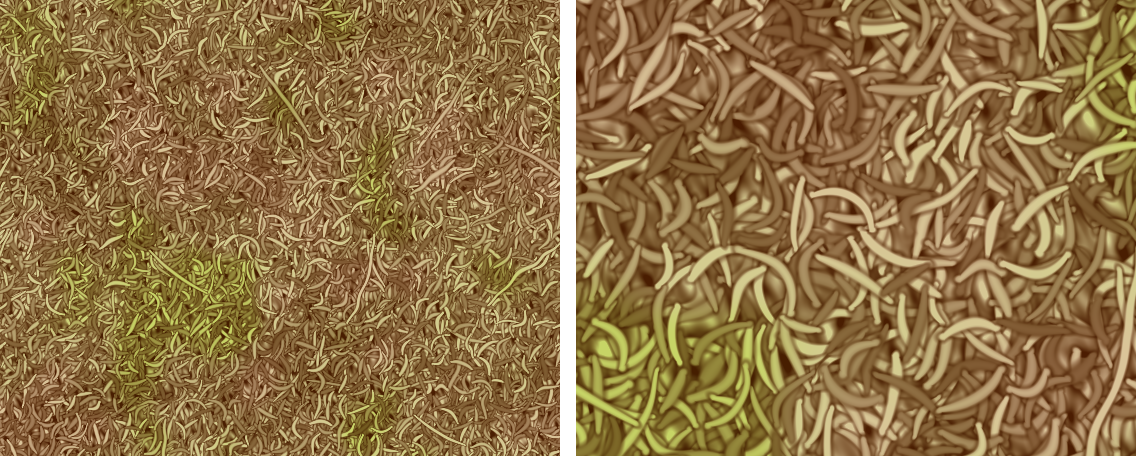
Left: the whole. Right: its middle third, enlarged.
Give the GLSL for this texture, as a WebGL 2 fragment shader.

```glsl
#version 300 es
precision highp float;
precision highp int;
// Dry grass thatch: layers of short curled strands, a few long straws, olive and russet patches.

#define LAYERS 9
#define STRAND_CELL 0.045
#define STRAND_HALF_LENGTH 0.021
#define STRAND_HALF_WIDTH 0.0037
#define STRAND_BEND 0.55
#define SHADOW 0.50
#define MEAN_ANGLE 1.15
#define CONTRAST 1.28
#define PATCH_SCALE 3.4
#define OLIVE_AMOUNT 0.85

uniform vec2 u_resolution;
out vec4 fragColor;

struct Layer {
    float cell, halfLength, halfWidth, bend, chance;
    vec2 light;   // darkest and lightest strand tone
};

// Dark soil to bleached straw
const vec3 RAMP[6] = vec3[6](
    vec3(0.34, 0.18, 0.05), vec3(0.43, 0.29, 0.13), vec3(0.51, 0.38, 0.21),
    vec3(0.59, 0.48, 0.30), vec3(0.68, 0.59, 0.40), vec3(0.78, 0.73, 0.51));

// Random bits from a cell and a seed
uvec3 hashBits(ivec2 cell, int seed) {
    uvec3 v = uvec3(ivec3(cell, seed)) * 1664525u + 1013904223u;
    v.x += v.y * v.z;
    v.y += v.z * v.x;
    v.z += v.x * v.y;
    v ^= v >> 16u;
    v.x += v.y * v.z;
    v.y += v.z * v.x;
    v.z += v.x * v.y;
    return v;
}

float cornerSlope(ivec2 corner, vec2 offset, int seed) {
    vec2 gradient = vec2(hashBits(corner, seed).xy >> 16u) / 32768.0 - 1.0;
    return dot(gradient, offset);
}

// Gradient noise, roughly -0.6..0.6
float gradientNoise(vec2 p, int seed) {
    ivec2 i = ivec2(floor(p));
    vec2 f = fract(p);
    vec2 u = f * f * (3.0 - 2.0 * f);
    float low = mix(cornerSlope(i, f, seed),
                    cornerSlope(i + ivec2(1, 0), f - vec2(1, 0), seed), u.x);
    float high = mix(cornerSlope(i + ivec2(0, 1), f - vec2(0, 1), seed),
                     cornerSlope(i + ivec2(1, 1), f - vec2(1, 1), seed), u.x);
    return 1.25 * mix(low, high, u.y);
}

// Lays one curved, tapered strand and its soft shadow over the tone
float drawStrand(vec2 q, float halfLength, float halfWidth, float bend, float light, float tone) {
    float s = clamp(q.x / halfLength, -1.0, 1.0);
    float slope = 2.0 * bend * s;
    float across = (q.y - bend * halfLength * (s * s - 0.33)) * inversesqrt(1.0 + slope * slope);
    float beyond = max(abs(q.x) - halfLength, 0.0);
    float d = length(vec2(across / (1.0 - 0.45 * s * s), beyond)) / halfWidth;
    float soft = max(0.35, 0.7 / (u_resolution.y * halfWidth));
    tone *= 1.0 - SHADOW * (1.0 - smoothstep(1.0, 2.2, d));
    float cover = 1.0 - smoothstep(1.0 - soft, 1.0 + soft, d);
    return mix(tone, light * (1.0 - 0.25 * min(d * d, 1.0)), cover);
}

// Scatters strands over a jittered grid; the four nearest cells reach the point
float drawLayer(vec2 p, Layer l, int seed, float tone) {
    p = p / l.cell + vec2(0.618, 0.382) * float(seed);
    ivec2 corner = ivec2(floor(p - 0.5));
    for (int k = 0; k < 4; k++) {
        ivec2 cell = corner + ivec2(k & 1, k >> 1);
        uvec3 bits = hashBits(cell, seed);
        vec3 a = vec3(bits >> 16u) / 65536.0;
        vec3 b = vec3(bits & 65535u) / 65536.0;
        if (fract(b.z * 37.0) > l.chance) continue;
        float turn = a.z - 0.5;
        float angle = MEAN_ANGLE + turn * (1.7 + 5.6 * turn * turn);
        vec2 along = vec2(cos(angle), sin(angle));
        vec2 q = (p - vec2(cell) - 0.3 - 0.4 * a.xy) * l.cell;
        q = vec2(dot(q, along), dot(q, vec2(-along.y, along.x)));
        tone = drawStrand(q, l.halfLength * mix(0.6, 1.3, b.x),
                          l.halfWidth * mix(0.78, 1.22, fract(b.x * 16.0)),
                          l.bend * (2.0 * b.y - 1.0), mix(l.light.x, l.light.y, b.z), tone);
    }
    return tone;
}

vec3 rampColor(float tone) {
    float x = clamp(tone * 5.0, -0.6, 5.5);
    int k = int(clamp(floor(x), 0.0, 4.0));
    return mix(RAMP[k], RAMP[k + 1], x - float(k));
}

void main() {
    vec2 p = gl_FragCoord.xy / u_resolution.y;

    // Gentle warp curls the strands over a wormy ground
    vec2 warped = p + vec2(0.007, -0.005) * gradientNoise(p * 26.0, 31);
    vec2 grain = vec2(warped.x + 0.4 * warped.y, warped.y - 0.4 * warped.x);
    float tone = 0.48 + 1.1 * gradientNoise(grain * vec2(95.0, 48.0) + 60.0, 33);

    // Thatch: stems woven in near the top, long straws last
    Layer strands = Layer(STRAND_CELL, STRAND_HALF_LENGTH, STRAND_HALF_WIDTH, STRAND_BEND, 1.0, vec2(0.38, 1.05));
    Layer stems = Layer(0.09, 0.043, 0.0036, 0.25, 0.36, vec2(0.72, 1.0));
    Layer straws = Layer(0.20, 0.085, 0.0040, 0.14, 0.26, vec2(0.82, 1.05));
    for (int i = 1; i <= LAYERS; i++) {
        Layer layer = strands;
        if (i == LAYERS - 2) layer = stems;
        if (i == LAYERS) layer = straws;
        tone = drawLayer(warped, layer, i, tone);
    }

    // Broad light and dark areas with olive and russet tints
    float mottle = gradientNoise(p * 9.0, 35);
    float broad = gradientNoise(p * PATCH_SCALE, 34) - 0.5 * mottle;
    float hue = gradientNoise(p * PATCH_SCALE + 7.3, 37) + 0.7 * mottle;
    tone = 0.48 + (tone - 0.47) * CONTRAST + 0.16 * broad;
    vec3 color = rampColor(tone);
    color *= mix(vec3(1.0), vec3(0.93, 1.05, 0.66), OLIVE_AMOUNT * smoothstep(0.05, 0.55, hue));
    color *= mix(vec3(1.0), vec3(1.03, 0.96, 1.06), smoothstep(0.0, 0.5, -hue));
    fragColor = vec4(clamp(color, 0.0, 1.0), 1.0);
}
```
